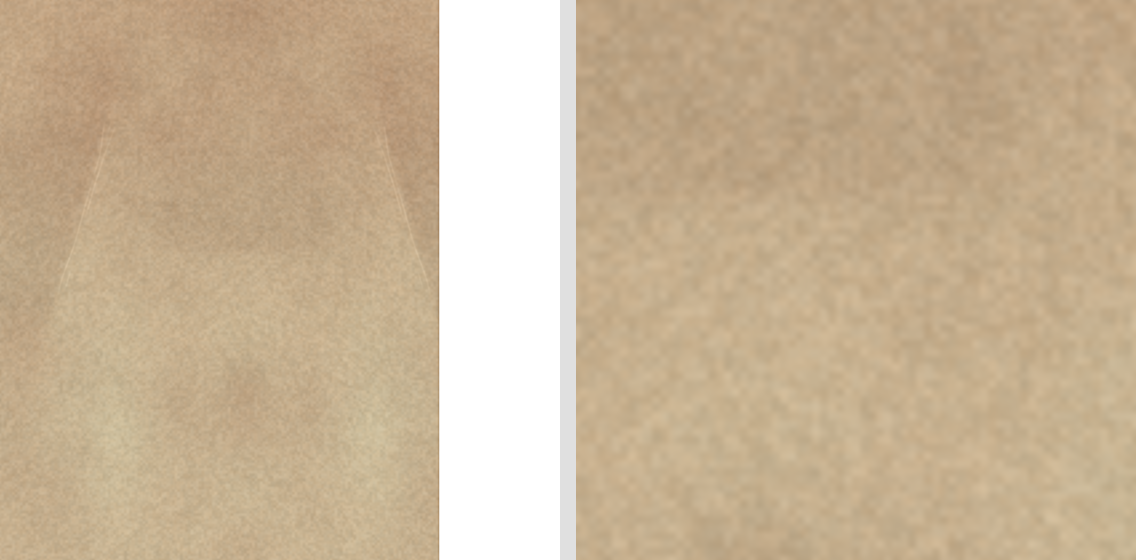
Left: the whole. Right: its middle third, enlarged.
This texture is drawn by a three.js fragment shader. Its source:

```glsl
// Draws a mirrored sheet of worn tan paper with fine grain and creases beside a white margin.
varying vec2 vUv;

float hash(vec2 p) {
  vec3 q = fract(vec3(p.xyx) * 0.1031);
  q += dot(q, q.yzx + 33.33);
  return fract((q.x + q.y) * q.z);
}

float noise(vec2 p) {
  vec2 i = floor(p);
  vec2 f = fract(p);
  f = f * f * (3.0 - 2.0 * f);
  return mix(mix(hash(i), hash(i + vec2(1.0, 0.0)), f.x),
             mix(hash(i + vec2(0.0, 1.0)), hash(i + vec2(1.0, 1.0)), f.x), f.y);
}

float fbm(vec2 p) {
  float sum = 0.0;
  float amp = 0.5;
  for (int i = 0; i < 4; i++) {
    sum += amp * noise(p);
    p = mat2(1.6, 1.2, -1.2, 1.6) * p + 7.3;
    amp *= 0.5;
  }
  return sum / 0.9375;
}

// Soft round stain, 1 at its centre
float blot(vec2 p, vec2 centre, vec2 radius) {
  vec2 d = (p - centre) / radius;
  return exp(-dot(d, d));
}

// Lightness of the sheet: 0 is the dark brown, 1 the pale tan
float paperTone(vec2 p, float crease) {
  float cloud = fbm(p * vec2(9.0, 7.0) + 3.0) - 0.5;
  float tone = mix(0.72, 0.34, smoothstep(0.38, 0.80, p.y));
  tone += 0.55 * cloud;

  // Dark central panel with a firm lower edge
  float wobble = 0.02 * (noise(p * 30.0) - 0.5);
  float panel = smoothstep(0.535, 0.56, p.y + wobble) * smoothstep(0.84, 0.72, p.y);
  tone -= 0.17 * panel * smoothstep(0.19, 0.13, p.x + wobble);
  tone -= 0.10 * blot(p, vec2(0.15, 0.60), vec2(0.03, 0.05));
  tone -= 0.13 * blot(p, vec2(0.16, 0.76), vec2(0.02, 0.03));

  // Stains and faded spots
  tone -= 0.28 * blot(p, vec2(0.0, 0.96), vec2(0.06, 0.07));
  tone -= 0.14 * blot(p, vec2(0.03, 0.86), vec2(0.10, 0.06));
  tone -= 0.16 * blot(p, vec2(0.27, 0.85), vec2(0.07, 0.09));
  tone += 0.12 * blot(p, vec2(0.0, 0.75), vec2(0.06, 0.03));
  tone += 0.14 * blot(p, vec2(0.15, 0.86), vec2(0.05, 0.10));
  tone += 0.22 * blot(p, vec2(0.42, 0.88), vec2(0.06, 0.16));
  tone += 0.14 * blot(p, vec2(0.25, 0.22), vec2(0.09, 0.15));
  tone -= 0.13 * blot(p, vec2(0.0, 0.30), vec2(0.04, 0.14));

  // Shade outside the slanted crease, light inside it
  float span = smoothstep(0.28, 0.46, p.y) * smoothstep(0.84, 0.74, p.y);
  tone -= 0.18 * span * smoothstep(-0.01, 0.02, crease) * smoothstep(0.20, 0.06, crease);
  tone += 0.12 * span * smoothstep(-0.09, -0.01, crease) * smoothstep(0.02, 0.0, crease);
  tone -= 0.15 * smoothstep(0.33, 0.43, p.x) * smoothstep(0.65, 0.45, p.y);
  return tone;
}

// Thin broken pale strands along the crease
float strands(vec2 p, float crease) {
  float sum = 0.0;
  for (int i = 0; i < 3; i++) {
    float k = float(i);
    float bend = 0.012 * (noise(vec2(p.y * 14.0, k * 5.7)) - 0.5);
    float d = crease + bend + (k - 1.0) * 0.006;
    float broken = smoothstep(0.35, 0.75, noise(vec2(p.y * 28.0, k * 9.1 + 2.0)));
    sum += broken * exp(-d * d / 0.000005);
  }
  return sum * smoothstep(0.40, 0.48, p.y) * smoothstep(0.79, 0.76, p.y);
}

void main() {
  // Fold the sheet about its vertical axis
  vec2 p = vec2(abs(vUv.x - 0.436), vUv.y);
  float crease = p.x - 0.238 - 0.29 * (0.78 - p.y);

  float tone = paperTone(p, crease);
  vec3 paper = mix(vec3(0.695, 0.587, 0.468), vec3(0.805, 0.730, 0.595), tone);

  // Warmer at the top and in drifting patches, greener in the low pale spots
  float warmth = smoothstep(0.45, 0.95, p.y) + 1.6 * (fbm(p * 8.0 + 21.0) - 0.5);
  warmth -= 0.8 * blot(p, vec2(0.25, 0.22), vec2(0.10, 0.16));
  paper += warmth * vec3(0.012, -0.006, -0.008);

  // Fine grain, short fibres and a faint colour fleck
  float grain = noise(vUv * 210.0) + 0.7 * noise(vUv * 120.0 + 40.0) - 0.85;
  vec2 turned = mat2(0.8, 0.6, -0.6, 0.8) * p;
  float fibre = noise(turned * vec2(70.0, 190.0)) - 0.5;
  float fleck = noise(vUv * 160.0 + 90.0) - 0.5;
  paper += 0.050 * grain + 0.022 * fibre + fleck * vec3(0.018, 0.0, -0.014);
  paper += 0.045 * strands(p, crease);

  // Brown rim, then the white margin
  paper -= vec3(0.07, 0.10, 0.12) * smoothstep(0.780, 0.784, vUv.x);
  float margin = smoothstep(0.7835, 0.7855, vUv.x);
  gl_FragColor = vec4(mix(paper, vec3(1.0), margin), 1.0);
}
```
